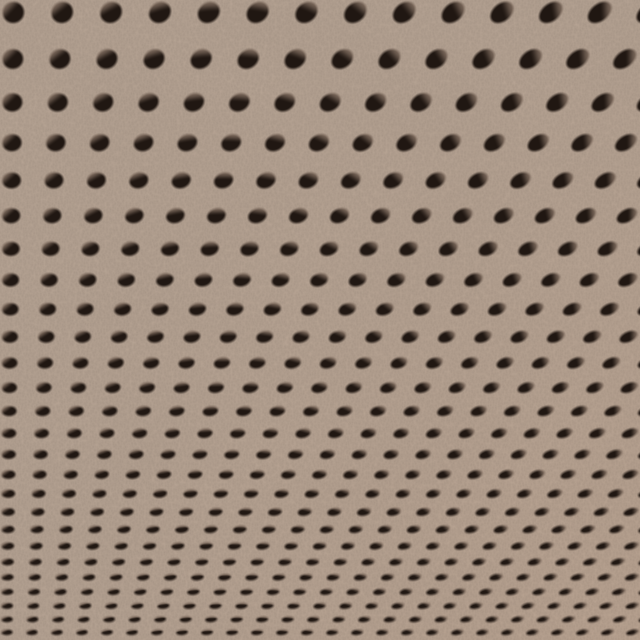
Write a WebGL 1 fragment shader that draws this pattern.

```glsl
precision highp float;
// A perforated tan board receding in perspective, with softly lit round holes.
uniform vec2 u_resolution;

const vec3 BOARD = vec3(0.683, 0.613, 0.553);
const vec3 WALL  = vec3(0.46, 0.39, 0.34);
const vec3 DEEP  = vec3(0.125, 0.09, 0.07);

const float HORIZON  = 1.0052;   // distance of the vanishing line below the canvas
const float COLUMN   = 0.03845;  // column spacing per unit of depth
const float ROWS     = 52.146;   // row density
const vec2  PHASE    = vec2(0.272, 26.26);
const float RADIUS   = 0.218;    // hole radius in cells
const float SOFTNESS = 0.0033;   // half width of the blurred rim

vec2 hash2(vec2 p) {
  vec2 k = vec2(dot(p, vec2(127.1, 311.7)), dot(p, vec2(269.5, 183.3)));
  return fract(sin(k) * 43758.55);
}

// Distance to the nearest scattered feature point
float cellular(vec2 p) {
  vec2 cell = floor(p);
  vec2 local = p - cell;
  float nearest = 2.0;
  for (int j = -1; j <= 1; j++) {
    for (int i = -1; i <= 1; i++) {
      vec2 o = vec2(float(i), float(j));
      nearest = min(nearest, length(o + hash2(cell + o) - local));
    }
  }
  return nearest;
}

// Broad, faint unevenness from layered sines
float mottle(vec2 p) {
  float sum = 0.0;
  float amp = 0.5;
  for (int i = 0; i < 4; i++) {
    sum += amp * sin(p.x + 1.7 * sin(p.y)) * sin(p.y * 0.8 + 1.3);
    p = mat2(1.5, 1.1, -1.1, 1.5) * p + 2.3;
    amp *= 0.6;
  }
  return sum;
}

vec3 boardColor(vec2 uv) {
  float fibre = cellular(uv * vec2(230.0, 125.0)) - 0.5;
  float grain = cellular(uv * 260.0 + 17.0) - 0.5;
  float light = 1.0 + 0.045 * fibre + 0.035 * grain + 0.008 * mottle(uv * 14.0);
  vec3 warmth = vec3(0.012, -0.002, -0.010) * uv.x * (1.0 - uv.y);
  return BOARD * light + warmth;
}

// Position within the nearest cell of the receding grid, up being positive
vec2 holeSpace(vec2 uv, float depth) {
  vec2 grid = vec2(uv.x / (COLUMN * depth), ROWS / depth) - PHASE;
  vec2 q = fract(grid + 0.5) - 0.5;
  return vec2(q.x, -q.y);
}

// Signed distance to the hole rim in canvas units
float rimDistance(vec2 q, vec2 uv, float depth) {
  vec2 n = q / max(length(q), 0.001);
  float width = COLUMN * depth;
  vec2 slope = vec2(n.x / width,
                    n.y * ROWS / (depth * depth) - n.x * uv.x / (width * depth));
  return (length(q) - RADIUS) / length(slope);
}

// Dark hollow with its upper wall catching light
vec3 holeColor(vec2 q, vec2 uv) {
  vec2 lit = normalize(vec2((uv.x - 0.35) * 1.6, 0.5));
  float facing = dot(q, lit) / RADIUS;
  return mix(DEEP, WALL, smoothstep(0.0, 1.0, facing));
}

void main() {
  vec2 uv = gl_FragCoord.xy / u_resolution;
  float depth = HORIZON + uv.y;
  vec2 q = holeSpace(uv, depth);

  float blur = max(SOFTNESS, 0.7 / u_resolution.y);
  float cover = 1.0 - smoothstep(-blur, blur, rimDistance(q, uv, depth));
  vec3 color = mix(boardColor(uv), holeColor(q, uv), cover);
  gl_FragColor = vec4(color, 1.0);
}
```
